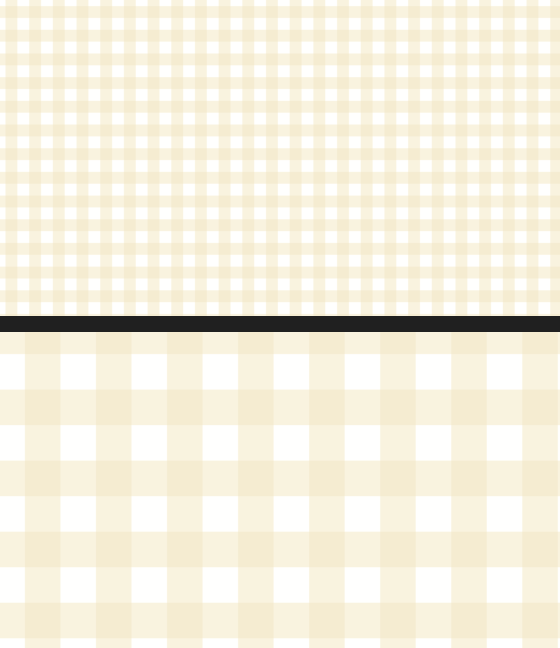
Top, the full canvas; bottom, a detail of the centre.
Write a Shadertoy shader that draws this pattern.

```glsl
// Draws a cream and white gingham check of evenly spaced crossing bands.

const float PERIOD = 0.07495;               // one repeat, in canvas heights
const float BAND_SHARE = 0.5;               // band width as a share of the repeat
const vec2 FIRST_BAND = vec2(0.0174, 0.0438); // left and lower edge of a band

const vec3 WHITE = vec3(1.0, 1.0, 0.995);
const vec3 PALE_CREAM = vec3(0.977, 0.953, 0.875);
const vec3 DEEP_CREAM = vec3(0.960, 0.925, 0.820);

// Smooth coverage of a repeating band that starts at the given coordinate.
float bandCoverage(float coord, float start, float period, float share, float blur) {
    float halfWidth = 0.5 * share * period;
    float fromCenter = coord - start - halfWidth;
    float dist = abs(fromCenter - period * round(fromCenter / period));
    return 1.0 - smoothstep(-blur, blur, dist - halfWidth);
}

// Colour of the cloth where an upright and a level band overlap.
vec3 weave(float upright, float level, vec3 ground, vec3 single, vec3 crossing) {
    vec3 outsideLevel = mix(ground, single, upright);
    vec3 insideLevel = mix(single, crossing, upright);
    return mix(outsideLevel, insideLevel, level);
}

void mainImage(out vec4 fragColor, in vec2 fragCoord) {
    vec2 uv = fragCoord / iResolution.y;
    float blur = 0.8 / iResolution.y;

    // Bands in both directions
    float upright = bandCoverage(uv.x, FIRST_BAND.x, PERIOD, BAND_SHARE, blur);
    float level = bandCoverage(uv.y, FIRST_BAND.y, PERIOD, BAND_SHARE, blur);

    fragColor = vec4(weave(upright, level, WHITE, PALE_CREAM, DEEP_CREAM), 1.0);
}
```
